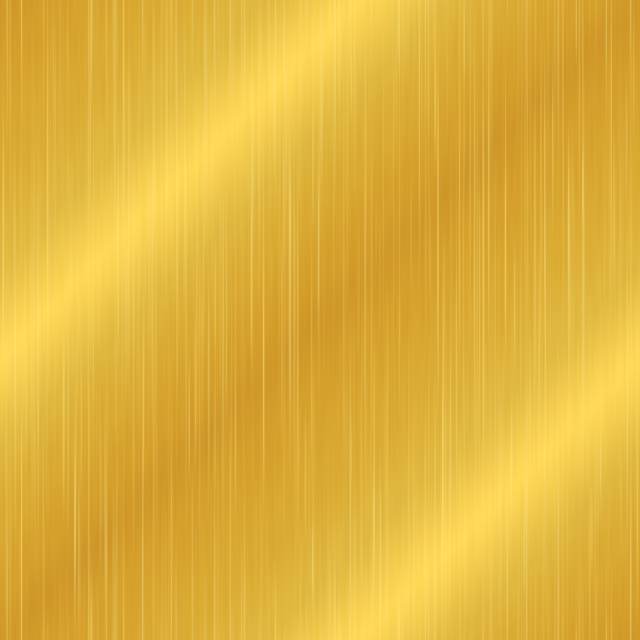
Give the GLSL for this texture, as a three.js fragment shader.

```glsl
// Brushed gold sheet: a tiling diagonal sheen of soft bright ridges and
// dark valleys, overlaid with fine vertical scratches. Scratches are cellular:
// each column of a layer holds one line with random place, length and strength.

varying vec2 vUv;

const vec3 VALLEY = vec3(0.812, 0.595, 0.160);
const vec3 AMBER  = vec3(0.832, 0.622, 0.165);
const vec3 GOLD   = vec3(0.855, 0.670, 0.200);
const vec3 OLIVE  = vec3(0.880, 0.722, 0.248);
const vec3 RIDGE  = vec3(1.000, 0.845, 0.340);
const vec3 SCRATCH_TINT = vec3(1.0, 0.93, 0.58);

const float RIDGE_POS = 0.56;        // ridge place within one diagonal period
const float RIDGE_HALF_WIDTH = 0.15;
const int   SCRATCH_LAYERS = 6;
const float SCRATCH_COLUMNS = 61.0;  // columns in the coarsest layer
const float SCRATCH_WIDTH = 0.0013;
const float SCRATCH_STRENGTH = 0.34;
const float GRAIN_STRENGTH = 0.022;
const vec2  GRAIN_CELLS = vec2(300.0, 14.0);

float hash(vec2 p) {
  vec3 q = fract(vec3(p.xyx) * 0.1031);
  q += dot(q, q.yzx + 33.33);
  return fract((q.x + q.y) * q.z);
}

float valueNoise(vec2 p) {
  vec2 cell = floor(p);
  vec2 f = fract(p);
  f = f * f * (3.0 - 2.0 * f);
  float low = mix(hash(cell), hash(cell + vec2(1.0, 0.0)), f.x);
  float high = mix(hash(cell + vec2(0.0, 1.0)), hash(cell + 1.0), f.x);
  return mix(low, high, f.y);
}

// Diagonal colour ramp, repeating once per canvas along x and y
vec3 sheen(float s) {
  float t = fract(s);
  vec3 c = mix(VALLEY, AMBER, smoothstep(0.0, 0.10, t));
  c = mix(c, GOLD, smoothstep(0.06, 0.30, t));
  c = mix(c, OLIVE, smoothstep(0.26, 0.43, t));
  c = mix(c, GOLD, smoothstep(0.68, 0.81, t));
  c = mix(c, AMBER, smoothstep(0.79, 0.93, t));
  c = mix(c, VALLEY, smoothstep(0.92, 1.0, t));
  float glow = max(0.0, 1.0 - abs(t - RIDGE_POS) / RIDGE_HALF_WIDTH);
  return mix(c, RIDGE, mix(glow, glow * glow * (3.0 - 2.0 * glow), 0.5));
}

// One line per column, fading out towards both ends and wrapping vertically
float scratchLayer(vec2 uv, float columns, float seed) {
  float x = uv.x * columns;
  float id = floor(x);
  float place = mix(0.15, 0.85, hash(vec2(id, seed)));
  float across = (fract(x) - place) / (columns * SCRATCH_WIDTH);
  float middle = hash(vec2(id, seed + 11.0));
  float halfLength = mix(0.08, 0.42, hash(vec2(id, seed + 23.0)));
  float along = abs(fract(uv.y - middle + 0.5) - 0.5) / halfLength;
  float strength = hash(vec2(id, seed + 37.0));
  float fade = 1.0 - smoothstep(0.2, 1.0, along);
  return exp(-across * across) * fade * strength * strength;
}

void main() {
  vec3 color = sheen(vUv.x + 1.0 - vUv.y);

  // Fine brushed grain
  float grain = valueNoise(vUv * GRAIN_CELLS) - 0.5;
  color += grain * GRAIN_STRENGTH * vec3(0.8, 1.0, 0.9);

  // Pale scratches in successively denser layers
  float scratches = 0.0;
  for (int i = 0; i < SCRATCH_LAYERS; i++) {
    float layer = float(i);
    float columns = SCRATCH_COLUMNS + 19.0 * layer;
    scratches += scratchLayer(vUv, columns, 5.0 + 53.0 * layer);
  }
  color = mix(color, SCRATCH_TINT, min(scratches * SCRATCH_STRENGTH, 0.5));

  gl_FragColor = vec4(clamp(color, 0.0, 1.0), 1.0);
}
```
